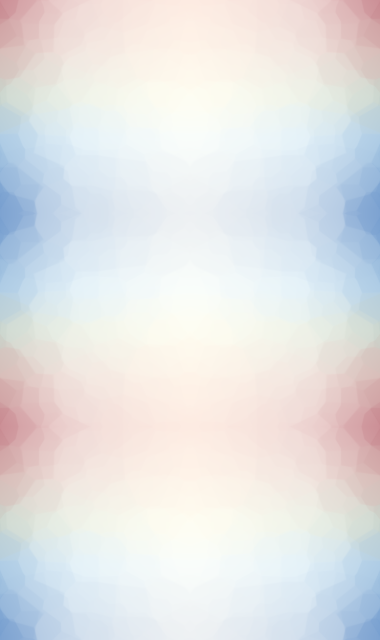
This background is drawn by a Shadertoy shader. Its source:

```glsl
// Pale faceted gradient of rose, cream and blue bands, mirrored about its axes.

const float BANDS = 3.0;        // mirrored bands up the canvas
const float MID_POINT = 0.56;   // where the middle ramp lies, from axis to side
const float EDGE_SHARPNESS = 42.0;

vec2 hash2(vec2 cell, float seed) {
    vec2 k = vec2(dot(cell, vec2(127.1, 311.7)), dot(cell, vec2(269.5, 183.3)));
    return fract(sin(k + seed) * 43758.5453);
}

// Position of the nearest scattered site, blended softly across cell edges
vec2 facetSite(vec2 p, vec2 cellCount, float seed) {
    vec2 q = p * cellCount;
    vec2 base = floor(q);
    vec2 siteSum = vec2(0.0);
    float weightSum = 0.0;
    for (int j = -1; j <= 1; j++) {
        for (int i = -1; i <= 1; i++) {
            vec2 cell = base + vec2(i, j);
            vec2 site = cell + 0.1 + 0.8 * hash2(cell, seed);
            float weight = exp(-EDGE_SHARPNESS * distance(q, site));
            siteSum += weight * site;
            weightSum += weight;
        }
    }
    return siteSum / (max(weightSum, 1e-30) * cellCount);
}

// Five colour stops from the rose line (v = 0) to the blue line (v = 1)
vec3 ramp(float v, vec3 rose, vec3 blush, vec3 cream, vec3 ice, vec3 blue) {
    vec3 c = mix(rose, blush, clamp(v / 0.24, 0.0, 1.0));
    c = mix(c, cream, clamp((v - 0.24) / 0.21, 0.0, 1.0));
    c = mix(c, ice, clamp((v - 0.45) / 0.20, 0.0, 1.0));
    return mix(c, blue, clamp((v - 0.65) / 0.33, 0.0, 1.0));
}

// Colour field: u runs from the central axis to the side, v from rose to blue
vec3 bandColor(vec2 p) {
    vec3 center = ramp(p.y, vec3(0.992, 0.922, 0.886), vec3(0.996, 0.957, 0.914),
        vec3(0.998, 0.992, 0.945), vec3(0.978, 0.992, 0.982), vec3(0.930, 0.942, 0.952));
    vec3 middle = ramp(p.y, vec3(0.940, 0.848, 0.836), vec3(0.950, 0.905, 0.880),
        vec3(0.936, 0.955, 0.915), vec3(0.895, 0.948, 0.976), vec3(0.818, 0.872, 0.928));
    vec3 side = ramp(p.y, vec3(0.775, 0.510, 0.545), vec3(0.835, 0.710, 0.695),
        vec3(0.795, 0.835, 0.800), vec3(0.660, 0.785, 0.890), vec3(0.445, 0.605, 0.805));
    float inner = pow(clamp(p.x / MID_POINT, 0.0, 1.0), 1.5);
    float outer = pow(clamp((p.x - MID_POINT) / (1.0 - MID_POINT), 0.0, 1.0), 1.45);
    return mix(mix(center, middle, inner), side, outer);
}

void mainImage(out vec4 fragColor, in vec2 fragCoord) {
    vec2 uv = fragCoord / iResolution.xy;

    // Fold the canvas into one mirrored half band
    float band = (1.0 - uv.y) * BANDS;
    vec2 p = vec2(abs(2.0 * uv.x - 1.0), 1.0 - abs(mod(band, 2.0) - 1.0));

    // Overlapping layers of facets over the smooth field
    vec3 large = bandColor(facetSite(p, vec2(6.0, 8.0), 1.7));
    vec3 small = bandColor(facetSite(p, vec2(9.0, 10.0), 5.3));
    vec3 color = 0.35 * bandColor(p) + 0.35 * large + 0.30 * small;

    fragColor = vec4(color, 1.0);
}
```
